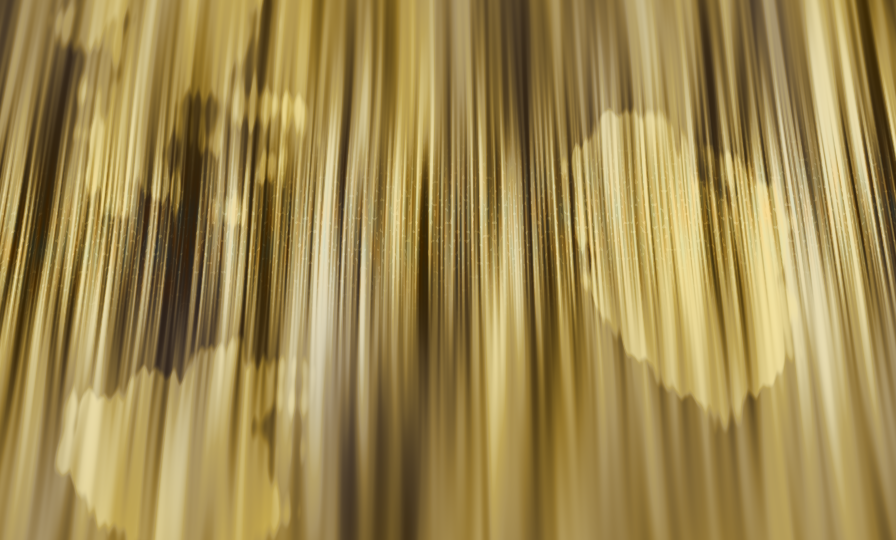
This texture is drawn by a WebGL 2 fragment shader. Its source:

```glsl
#version 300 es
precision highp float;
// Fine golden threads fanning downward, with pale ragged patches and a shallow band of focus.

uniform vec2 u_resolution;
out vec4 fragColor;

// Tone ramp, dark gaps to pale highlights, with the tone at which each colour sits
const int RAMP_SIZE = 8;
const vec3 RAMP[RAMP_SIZE] = vec3[](
    vec3(0.19, 0.13, 0.04), vec3(0.30, 0.23, 0.11), vec3(0.44, 0.35, 0.16),
    vec3(0.57, 0.46, 0.21), vec3(0.67, 0.58, 0.36), vec3(0.73, 0.64, 0.37),
    vec3(0.81, 0.75, 0.54), vec3(0.92, 0.87, 0.68));
const float STOPS[RAMP_SIZE] = float[](0.0, 0.05, 0.16, 0.34, 0.56, 0.75, 0.90, 1.0);

// Threads
const float FAN_CENTRE = 0.82;
const float FAN_SPREAD = 0.22;
const int OCTAVES = 9;
const float COARSEST = 4.0;       // threads per canvas height
const float OCTAVE_RATIO = 1.65;
const float COARSE_WEIGHT = 0.26;
const float FINE_WEIGHT = 0.70;
const float GROOVE_DEPTH = 1.2;

// Focus
const float FOCUS_HEIGHT = 0.54;
const float FOCUS_TILT = 0.05;
const float FOCUS_MARGIN = 0.06;
const float DEFOCUS = 0.016;

// Patches
const int PATCHES = 3;
const vec2 RING_CENTRE = vec2(0.65, 0.52);
const vec2 RING_RADIUS = vec2(0.60, 0.42);
const vec2 PATCH_SIZE = vec2(0.18, 0.23);
const float PATCH_LIFT = 1.15;

const float BIAS = -0.22;
const float GLITTER = 0.5;
const float IRIDESCENCE = 0.025;
const vec3 WARMTH = vec3(0.014, 0.006, -0.028);

vec2 gradientAt(ivec2 cell) {
    uint h = uint(cell.x) * 0x9E3779B1u ^ uint(cell.y) * 0x85EBCA77u;
    h = (h ^ (h >> 15)) * 0x2C1B3C6Du;
    h = (h ^ (h >> 12)) * 0x297A2D39u;
    h ^= h >> 15;
    float angle = float(h & 0xFFFFu) * 6.2832 / 65536.0;
    return vec2(cos(angle), sin(angle));
}

// Gradient noise, scaled to roughly unit deviation
float noise(vec2 p) {
    vec2 base = floor(p), f = p - base;
    ivec2 c = ivec2(base);
    vec2 w = f * f * f * (f * (f * 6.0 - 15.0) + 10.0);
    float a = dot(gradientAt(c), f);
    float b = dot(gradientAt(c + ivec2(1, 0)), f - vec2(1, 0));
    float d = dot(gradientAt(c + ivec2(0, 1)), f - vec2(0, 1));
    float e = dot(gradientAt(c + ivec2(1, 1)), f - vec2(1, 1));
    return 4.0 * mix(mix(a, b, w.x), mix(d, e, w.x), w.y);
}

// Contrast left in detail of a given frequency after blurring
float blurKeep(float frequency, float blur) {
    float s = frequency * blur;
    return exp(-7.0 * s * s);
}

float threads(float u, float y, float blur) {
    float sum = 0.0, frequency = COARSEST;
    for (int i = 0; i < OCTAVES; i++) {
        float k = float(i);
        float weight = mix(COARSE_WEIGHT, FINE_WEIGHT, k / float(OCTAVES - 1));
        vec2 q = vec2(u * frequency + 17.3 * k, y * (0.6 + 0.2 * k) + 5.37 * k);
        sum += weight * blurKeep(frequency, blur) * noise(q);
        frequency *= OCTAVE_RATIO;
    }
    float groove = noise(vec2(u * 20.0 + 71.0, y * 0.6 + 3.4));
    return sum - GROOVE_DEPTH * smoothstep(0.7, 1.8, groove);
}

// Pale patches on a ring, their outlines frayed along the threads
float patches(vec2 p, float u, float blur) {
    float fray = 0.25 * noise(p * 4.0 + 40.0) + 0.08 * noise(p * 13.0 + 90.0)
               + 0.06 * noise(vec2(u * 75.0, p.y * 3.0 + 9.0));
    float soft = 0.05 + 10.0 * blur;
    float cover = 0.0;
    for (int i = 0; i < PATCHES; i++) {
        float angle = 6.2832 * float(i) / float(PATCHES);
        vec2 centre = RING_CENTRE + RING_RADIUS * vec2(cos(angle), sin(angle));
        float edge = length((p - centre) / PATCH_SIZE) - 1.0 + fray;
        cover = max(cover, 1.0 - smoothstep(-soft, soft, edge));
    }
    return cover;
}

vec3 toneColour(float tone) {
    vec3 colour = RAMP[0];
    for (int i = 1; i < RAMP_SIZE; i++)
        colour = mix(colour, RAMP[i], clamp((tone - STOPS[i - 1]) / (STOPS[i] - STOPS[i - 1]), 0.0, 1.0));
    return colour;
}

void main() {
    vec2 p = gl_FragCoord.xy / u_resolution.y;
    float u = (p.x - FAN_CENTRE) / (1.0 + FAN_SPREAD * (1.0 - p.y));
    u += 0.002 * noise(vec2(u * 3.0, p.y * 2.0));

    float distanceToFocus = abs(p.y - FOCUS_HEIGHT - FOCUS_TILT * p.x);
    float defocus = DEFOCUS * max(distanceToFocus - FOCUS_MARGIN, 0.0);
    float blur = length(vec2(defocus, 0.32 / u_resolution.y));

    // Haze softens the lower right; the left side falls into shade
    float haze = smoothstep(0.6, 1.1, p.x) * (1.0 - smoothstep(0.1, 0.5, p.y));
    float shade = 0.3 * (1.0 - smoothstep(0.0, 0.8, p.x));
    float cover = patches(p, u, blur);
    float tone = threads(u, p.y, blur) * (1.0 - 0.45 * haze) - shade + BIAS;
    tone += PATCH_LIFT * cover;

    // Glints and faint colour fringes where the threads are sharp
    float sharp = exp(-90.0 * distanceToFocus * distanceToFocus);
    float glint = noise(vec2(u * 190.0, p.y * 120.0) + 200.0);
    tone += GLITTER * sharp * smoothstep(0.6, 1.8, glint);
    vec3 colour = toneColour(1.0 / (1.0 + exp(-1.7 * tone)));
    float fringe = noise(vec2(u * 150.0 + 300.0, p.y * 14.0));
    colour += IRIDESCENCE * sharp * fringe * vec3(0.8, -0.2, -1.0);
    colour += WARMTH * (noise(vec2(u * 9.0 + 50.0, p.y * 1.5)) + 1.2 * cover);

    fragColor = vec4(clamp(colour, 0.0, 1.0), 1.0);
}
```
